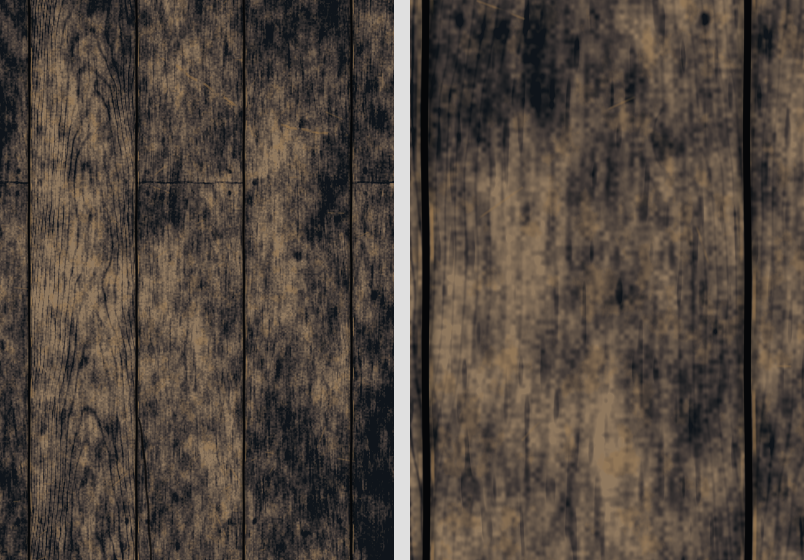
Left, the full canvas; right, a detail of the centre.
Reproduce this texture procedurally as a Shadertoy shader.

```glsl
// Weathered dark timber: upright planks parted by black gaps, with butt joints,
// nail holes and knots. Layered sines bend the growth rings, cellular placement
// sets the knots, and stretched noise makes fibres, stains and worn patches.

#define PLANK_WIDTH 0.2725
#define FIRST_SEAM 0.074
#define GAP_HALF 0.0032
#define JOINT_Y 0.958
#define LOW_NAILS_Y 0.098
#define STAIN 1.05
#define BLOTCH 1.0
#define FIBRE 0.46
#define GRIT 0.34
#define SCRATCHES 60

const vec3 CHARCOAL = vec3(0.06, 0.08, 0.10);
const vec3 UMBER = vec3(0.25, 0.22, 0.21);
const vec3 WORN = vec3(0.56, 0.47, 0.37);
const vec3 OCHRE = vec3(0.60, 0.46, 0.29);

float hash(vec2 p) {
    vec3 q = fract(p.xyx * 0.1031);
    q += dot(q, q.yzx + 33.33);
    return fract((q.x + q.y) * q.z);
}

float noise(vec2 p) {
    vec2 i = floor(p), f = fract(p);
    f = f * f * (3.0 - 2.0 * f);
    return mix(mix(hash(i), hash(i + vec2(1, 0)), f.x),
               mix(hash(i + vec2(0, 1)), hash(i + vec2(1, 1)), f.x), f.y);
}

float fbm(vec2 p) {
    float sum = 0.0, amp = 0.465;
    for (int i = 0; i < 5; i++) {
        sum += amp * noise(p);
        p = mat2(1.6, 1.2, -1.2, 1.6) * p + 7.3;
        amp *= 0.55;
    }
    return sum;
}

float segment(vec2 p, vec2 a, vec2 b) {
    vec2 pa = p - a, ba = b - a;
    return length(pa - ba * clamp(dot(pa, ba) / dot(ba, ba), 0.0, 1.0));
}

float spot(vec2 p, float x, float y, vec2 size) {
    vec2 d = (p - vec2(x, y)) / size;
    return exp(-dot(d, d));
}

// One inside the inner distance, falling to zero at the outer one
float fade(float inner, float outer, float d) {
    return 1.0 - smoothstep(inner, outer, d);
}

void mainImage(out vec4 fragColor, in vec2 fragCoord) {
    vec2 p = fragCoord / iResolution.x;
    float px = 1.0 / iResolution.x;

    // Plank index, position across the plank, and signed distance to a seam
    float wobble = 0.0005 * (sin(p.y * 9.0) + sin(p.y * 31.0 + 1.0));
    float across = (p.x + wobble - FIRST_SEAM) / PLANK_WIDTH;
    float id = floor(across), lx = across - id;
    float seam = (across - floor(across + 0.5)) * PLANK_WIDTH;
    float jointed = mod(id, 2.0);
    float above = jointed * step(JOINT_Y, p.y);
    vec2 shift = vec2(id * 17.0 + 60.0, id * 5.0 + above * 31.0 + 40.0);

    // Knots: at most one in each cell of a plank
    float row = floor(p.y / 0.24);
    vec2 cell = vec2(id + 9.0, row + 3.0);
    vec2 centre = 0.2 + 0.6 * vec2(hash(cell), hash(cell + 41.0));
    vec2 toKnot = vec2((lx - centre.x) * PLANK_WIDTH, p.y - (row + centre.y) * 0.24);
    float hasKnot = step(0.45, hash(cell + 83.0)) * float(id != 0.0);
    float knot = length(toKnot) + 0.01 * (noise(p * 90.0) - 0.5);

    // Growth rings: tall arches bent by sines, drawn as thin broken lines
    float bend = 0.3 * sin(p.y * 8.0 + lx * 5.0 + id) + 0.15 * sin(p.y * 21.0 + lx * 9.0);
    float dx = lx - 0.4 - 0.3 * hash(vec2(id + 5.0, 2.0));
    float phase = 34.0 * dx * dx + 7.0 * p.y + bend + hasKnot * fade(0.0, 0.045, knot)
                + 2.0 * noise(vec2(lx * 4.0, p.y * 6.0) + shift) + 0.35 * noise(p * vec2(60, 30));
    float ring = pow(0.5 + 0.5 * sin(6.2832 * phase), 6.0);
    ring *= 0.4 + 0.9 * noise(p * vec2(30, 14) + 5.0);

    // Stains, fibres, pores and grit
    vec2 grain = vec2(p.x + bend * 0.01, p.y);
    float fibre = 0.65 * noise(grain * vec2(230, 26) + shift) + 0.35 * noise(grain * vec2(110, 7) + shift);
    float pore = smoothstep(0.7, 0.9, noise(grain * vec2(170, 30) + 77.0));
    float tone = 0.46 + STAIN * (fbm(p * vec2(7.0, 4.5) + shift) - 0.47)
               + BLOTCH * (fbm(p * vec2(38, 24) + shift) - 0.47)
               + FIBRE * (fibre - 0.5) + GRIT * (noise(p * 240.0) - 0.5)
               - 0.22 * pore - (id == 0.0 ? 0.38 : 0.13) * (ring - 0.2);

    // Worn and sooty areas, then darkening towards the border
    if (id == 0.0) tone += 0.2 * spot(p, 0.16, 1.1, vec2(0.09, 0.14)) + 0.22 * spot(p, 0.14, 0.72, vec2(0.1, 0.16));
    if (id == 1.0) tone += 0.32 * spot(p, 0.4, 0.74, vec2(0.07, 0.14)) + 0.3 * spot(p, 0.49, 0.44, vec2(0.14, 0.2));
    tone -= 0.28 * spot(p, 0.82, 0.22, vec2(0.22, 0.18)) + 0.22 * spot(p, 0.86, 1.15, vec2(0.14, 0.2));
    vec2 edge = fragCoord / iResolution.xy * 2.0 - 1.0;
    tone += 0.06 - 0.18 * dot(edge * edge, edge * edge);

    // Knots, nail holes and butt joints
    tone -= 0.4 * hasKnot * fade(0.004, 0.019, knot) + 0.4 * spot(p, 0.806, 0.817, vec2(0.022, 0.015));
    float nailY = min(abs(abs(p.y - JOINT_Y) - 0.028 * jointed), abs(p.y - LOW_NAILS_Y));
    float nailX = (abs(lx - 0.5) - 0.36 - 0.05 * hash(vec2(id + 8.0, step(0.5, lx)))) * PLANK_WIDTH;
    tone -= 0.5 * fade(0.004, 0.01, length(vec2(nailX, nailY * 0.7)) + 0.004 * noise(p * 120.0));
    float joint = abs(p.y - JOINT_Y - 0.001 * sin(p.x * 70.0));
    tone -= 0.4 * jointed * fade(0.0004, 0.0016 + px, joint);

    // Pale scratches: many short ones and two long gouges
    float scratch = 0.0;
    for (int i = 0; i < SCRATCHES; i++) {
        vec2 k = vec2(float(i) + 1.0, 7.0);
        vec2 a = vec2(hash(k), 1.42 * hash(k + 19.0));
        float angle = 2.6 * (hash(k + 37.0) - 0.5);
        vec2 b = a + (0.015 + 0.05 * hash(k + 53.0)) * vec2(cos(angle), sin(angle));
        scratch = max(scratch, 0.6 * fade(0.0, 0.001 + px, segment(p, a, b)));
    }
    vec2 q = p + vec2(0.0, 0.008 * noise(p * 35.0));
    float gouge = min(segment(q, vec2(0.41, 1.28), vec2(0.61, 1.15)),
                      segment(q, vec2(0.69, 1.11), vec2(0.88, 1.08)));
    scratch = max(scratch, fade(0.001, 0.005, gouge)) * smoothstep(0.3, 0.65, noise(p * 75.0));

    // Colour ramp with ochre where the surface is rubbed
    tone = clamp(tone, 0.0, 1.0);
    vec3 color = mix(CHARCOAL, UMBER, min(tone / 0.4, 1.0));
    color = mix(color, WORN, max(tone - 0.4, 0.0) / 0.6);
    float rubbed = smoothstep(0.52, 0.7, fbm(p * vec2(60, 45) + 11.0));
    color = mix(color, OCHRE, 0.35 * rubbed * tone + 0.55 * scratch);

    // Chipped plank edges, a split, and the black gaps
    float gap = abs(seam);
    float rim = fade(0.0005, 0.0025, abs(gap - GAP_HALF - 0.002));
    rim *= smoothstep(0.45, 0.8, noise(vec2(id * 9.0 + 30.0, p.y * 38.0)));
    color = mix(color, OCHRE, rim * (seam > 0.0 ? 0.6 : 0.2));
    float fall = 1.0 - p.y / 0.365;
    float split = abs(p.x - 0.346 - 0.037 * sqrt(max(fall, 0.0)) - 0.001 * sin(p.y * 60.0));
    float dark = step(0.0, fall) * 0.8 * fade(0.0005, 0.002 + px, split);
    dark = max(dark, fade(GAP_HALF - px, GAP_HALF + px, gap));
    dark = max(dark, 0.3 * fade(GAP_HALF, 0.012, gap) * (1.0 - rim));
    fragColor = vec4(mix(color, vec3(0.02, 0.025, 0.03), dark), 1.0);
}
```
